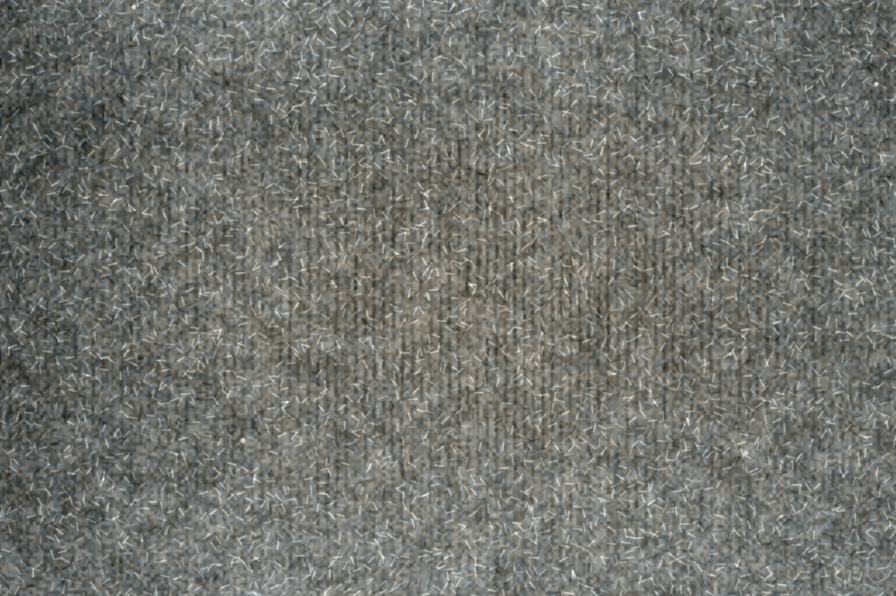
A Shadertoy shader for this texture:

```glsl
const vec3 BASE = vec3(0.476, 0.477, 0.458);
const vec3 WARM_TINT = vec3(0.014, 0.004, -0.016);
const vec3 COOL_TINT = vec3(-0.012, 0.002, 0.012);
const vec3 SPECK_COLOR = vec3(0.86, 0.84, 0.79);

// Lengths are fractions of the canvas height.
const float RIB_PITCH = 0.0157;
const float RIB_DEPTH = 0.11;
const float GRAIN_SIZE = 0.0058;
const float GRAIN_CONTRAST = 0.23;
const float CLUMP_SIZE = 0.028;
const float CLUMP_CONTRAST = 0.12;
const float FIBRE_CELL = 0.013;
const float FIBRE_HALF_LENGTH = 0.0062;
const float FIBRE_WIDTH = 0.0030;
const float FIBRE_CONTRAST = 0.24;
const float SPECK_CELL = 0.16;
const float SPECK_RADIUS = 0.0055;
const float SPECK_SHARE = 0.12;
const float CHROMA_CONTRAST = 0.035;
const float TAU = 6.28318;

float hash(vec2 p) {
    vec3 q = fract(vec3(p.xyx) * 0.1031);
    q += dot(q, q.yzx + 33.33);
    return fract((q.x + q.y) * q.z);
}

vec2 hash2(vec2 p) {
    return vec2(hash(p + 17.3), hash(p + 71.9));
}

// Value noise centred on zero
float noise(vec2 p) {
    vec2 i = floor(p), f = fract(p);
    f = f * f * (3.0 - 2.0 * f);
    float low = mix(hash(i), hash(i + vec2(1, 0)), f.x);
    float high = mix(hash(i + vec2(0, 1)), hash(i + vec2(1, 1)), f.x);
    return mix(low, high, f.y) - 0.5;
}

// Short light and dark fibres lying in all directions
float fibres(vec2 p) {
    vec2 cell = floor(p / FIBRE_CELL);
    float sum = 0.0;
    for (int y = -1; y <= 1; y++) {
        for (int x = -1; x <= 1; x++) {
            vec2 id = cell + vec2(x, y);
            vec2 d = p - (id + hash2(id)) * FIBRE_CELL;
            float angle = TAU * hash(id + 5.7);
            vec2 dir = vec2(cos(angle), sin(angle));
            float along = clamp(dot(d, dir), -FIBRE_HALF_LENGTH, FIBRE_HALF_LENGTH);
            float cover = 1.0 - smoothstep(0.1, 1.0, length(d - dir * along) / FIBRE_WIDTH);
            sum += cover * mix(-0.45, 1.0, hash(id + 43.1));
        }
    }
    return sum;
}

// Dark grooves between the vertical ribs, broken along their length
float grooves(vec2 p) {
    float wobble = 0.004 * noise(p * vec2(30.0, 14.0));
    float wave = 0.5 + 0.5 * cos(TAU * (p.x + wobble) / RIB_PITCH);
    float broken = 1.0 + 1.3 * noise(p * vec2(1.0 / RIB_PITCH, 38.0) + 9.0);
    return wave * wave * broken;
}

// Sparse pale crumbs
float specks(vec2 p) {
    vec2 id = floor(p / SPECK_CELL);
    vec2 centre = (id + 0.15 + 0.7 * hash2(id)) * SPECK_CELL;
    float radius = SPECK_RADIUS * (0.7 + 0.5 * hash(id + 3.0));
    float shape = 1.0 - smoothstep(0.35, 1.0, length(p - centre) / radius);
    return shape * step(hash(id + 29.0), SPECK_SHARE);
}

// Broad uneven light: dark left side and corners, paler foot
float shading(vec2 uv) {
    float light = -0.13 * (1.0 - smoothstep(-0.05, 0.32, uv.x));
    light -= 0.05 * smoothstep(0.78, 1.05, uv.x);
    light -= 0.05 * smoothstep(0.5, 1.0, uv.y) * smoothstep(0.3, 0.7, abs(uv.x - 0.5));
    light += 0.03 * (1.0 - smoothstep(0.05, 0.45, uv.y));
    return light + 0.05 * noise(uv * vec2(5.0, 4.0) + 2.0);
}

void mainImage(out vec4 fragColor, in vec2 fragCoord) {
    vec2 uv = fragCoord / iResolution.xy;
    vec2 p = fragCoord / iResolution.y;
    float centre = exp(-7.0 * dot(uv - vec2(0.55, 0.5), uv - vec2(0.55, 0.5)));

    // Pile
    float tone = shading(uv);
    tone += GRAIN_CONTRAST * noise(p / GRAIN_SIZE);
    tone += CLUMP_CONTRAST * noise(p / CLUMP_SIZE + 50.0);
    tone += FIBRE_CONTRAST * (fibres(p) - 0.09);
    tone -= RIB_DEPTH * mix(0.3, 1.0, centre) * (grooves(p) - 0.2);

    // Colour drift from warm middle to cool rim, with faint mottling
    vec3 color = BASE + tone + mix(COOL_TINT, WARM_TINT, centre);
    float mottle = noise(p / (2.0 * GRAIN_SIZE) + 120.0);
    color += CHROMA_CONTRAST * mottle * vec3(1.0, 0.0, -1.0);

    color = mix(color, SPECK_COLOR, specks(p));
    fragColor = vec4(clamp(color, 0.0, 1.0), 1.0);
}
```
